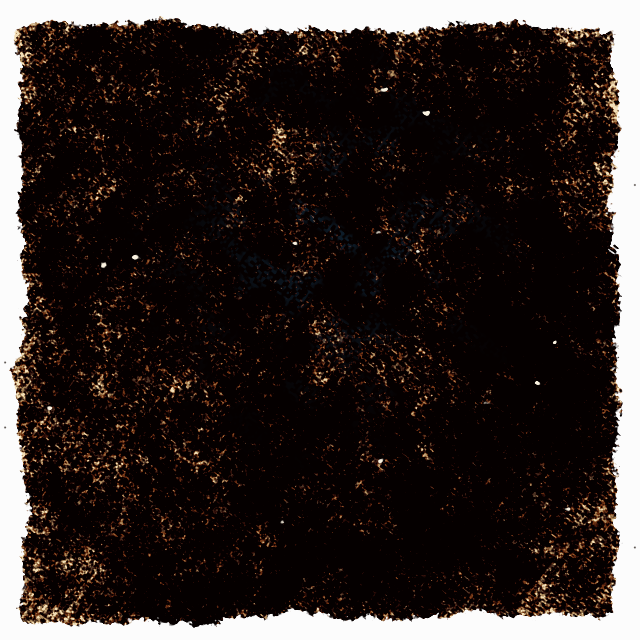
Reproduce this texture procedurally as a Shadertoy shader.

```glsl
// A charred, ragged-edged square on white, flecked with rust and tan grains.
// A box distance bent by noise cuts the sheet; fine noise plus clumped noise
// gives a heat value that is ramped from black through brown to pale tan.

float hash(vec2 p) {
    return fract(sin(dot(p, vec2(127.1, 311.7))) * 43758.5453);
}

float noise(vec2 p) {
    vec2 cell = floor(p), f = fract(p);
    f = f * f * (3.0 - 2.0 * f);
    return mix(mix(hash(cell), hash(cell + vec2(1, 0)), f.x),
               mix(hash(cell + vec2(0, 1)), hash(cell + vec2(1, 1)), f.x), f.y);
}

// Rotated noise, so that the lattice does not line up with the canvas
float grain(vec2 p, float scale) {
    return noise(mat2(0.8, 0.6, -0.6, 0.8) * p * scale + scale * 0.37);
}

// Signed distance to the torn sheet, negative inside
float sheetDistance(vec2 p) {
    vec2 q = abs(p - vec2(0.499, 0.496)) - vec2(0.466, 0.462) + 0.015;
    float d = length(max(q, 0.0)) + min(max(q.x, q.y), 0.0) - 0.015;
    d += (grain(p, 7.0) - 0.5) * 0.020;
    d += (grain(p, 28.0) - 0.5) * 0.014;
    d += (grain(p, 110.0) - 0.5) * 0.010;
    return d + (grain(p, 280.0) - 0.5) * 0.007;
}

// Brightness of the grains: fine speckle, lifted in clumps and near the rim
float heatAt(vec2 p, float d) {
    float fine = 0.6 * grain(p, 260.0) + 0.4 * grain(p, 410.0);
    float clump = 0.2 * grain(p, 5.0) + 0.3 * grain(p, 15.0)
                + 0.3 * grain(p, 40.0) + 0.2 * grain(p, 95.0);
    float rim = 0.24 * exp(min(d, 0.0) / 0.02) * (0.5 + grain(p, 21.0));
    return fine + clump - 1.0 + rim;
}

vec3 charColor(vec2 p, float heat) {
    vec3 black = vec3(0.02, 0.0, 0.0);
    vec3 umber = vec3(0.18, 0.05, 0.03);
    vec3 rust = vec3(0.44, 0.20, 0.07);
    vec3 drab = vec3(0.29, 0.20, 0.14);
    vec3 tan_ = vec3(0.66, 0.52, 0.34);
    vec3 warm = mix(rust, drab, smoothstep(0.42, 0.62, grain(p, 130.0)));
    vec3 col = mix(black, umber, smoothstep(0.15, 0.28, heat));
    col = mix(col, warm, smoothstep(0.25, 0.35, heat));
    col = mix(col, tan_, smoothstep(0.35, 0.46, heat));
    return mix(col, vec3(0.95, 0.87, 0.72), smoothstep(0.47, 0.60, heat));
}

void mainImage(out vec4 fragColor, in vec2 fragCoord) {
    vec2 p = fragCoord / iResolution.y;
    float px = 1.0 / iResolution.y;

    float d = sheetDistance(p);
    vec3 col = charColor(p, heatAt(p, d));

    // Faint slate-blue grains above the centre
    float blueZone = exp(-dot(p - vec2(0.53, 0.63), p - vec2(0.53, 0.63)) / 0.035);
    float blue = smoothstep(0.55, 0.8, grain(p, 26.0))
               * smoothstep(0.45, 0.8, grain(p + 3.0, 230.0));
    col += vec3(0.03, 0.11, 0.16) * blue * blueZone;

    // Small holes showing white through the sheet
    float roughness = (grain(p, 190.0) - 0.5) * 0.006;
    for (int i = 0; i < 14; i++) {
        float id = float(i);
        vec2 center = 0.06 + 0.88 * vec2(hash(vec2(id, 1.7)), hash(vec2(id, 5.3)));
        float radius = mix(0.0015, 0.0045, hash(vec2(id, 9.1)));
        float hole = length((p - center) * vec2(0.8, 1.2)) - radius + roughness;
        col = mix(col, vec3(0.98, 0.95, 0.88), 1.0 - smoothstep(-px, px, hole));
    }

    // White margin with a few dark dust specks
    vec3 paper = vec3(0.99);
    for (int i = 0; i < 4; i++) {
        float id = float(i);
        vec2 speck = vec2(mix(0.008, 0.992, mod(id, 2.0)), hash(vec2(id, 2.9)));
        float dust = length(p - speck) - 0.0012;
        paper = mix(paper, vec3(0.2, 0.17, 0.15), 1.0 - smoothstep(-px, px, dust));
    }
    col = mix(col, paper, smoothstep(-px, px, d));

    fragColor = vec4(col, 1.0);
}
```
